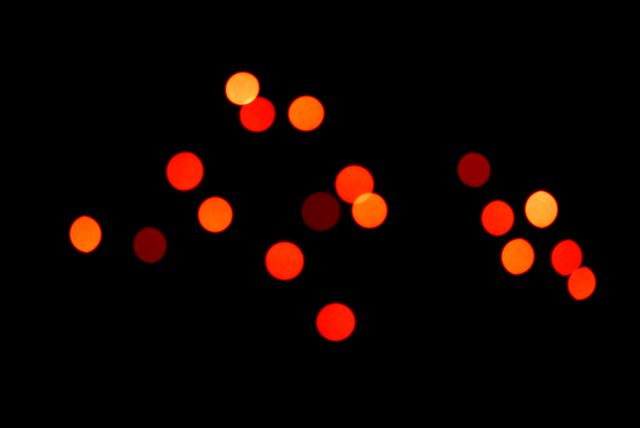
Reproduce this background procedurally as a Shadertoy shader.

```glsl
// Out-of-focus city lights: soft red and orange lens discs scattered on black.
// Each disc adds a heat level; one ramp turns heat into dark red, red, orange
// and amber, so soft rims redden and overlapping discs glow hotter.

const int LIGHT_COUNT = 18;
const int LEFT_COUNT = 12;
const int PAIR_STEP = 6;
const float GOLDEN = 0.618034;
const vec2 LENS_CENTER = vec2(0.75, 0.5);

float hash(vec2 p) {
    vec3 q = fract(vec3(p.xyx) * 0.1031);
    q += dot(q, q.yzx + 33.33);
    return fract((q.x + q.y) * q.z);
}

float valueNoise(vec2 p) {
    vec2 cell = floor(p);
    vec2 f = fract(p);
    f = f * f * (3.0 - 2.0 * f);
    float low = mix(hash(cell), hash(cell + vec2(1.0, 0.0)), f.x);
    float high = mix(hash(cell + vec2(0.0, 1.0)), hash(cell + vec2(1.0, 1.0)), f.x);
    return mix(low, high, f.y);
}

// Heat 0..1 is pure red; above that green, then blue, come in.
vec3 heatColor(float heat) {
    return clamp(vec3(heat, (heat - 0.95) * 0.85, (heat - 1.5) * 0.85), 0.0, 1.0);
}

// Few dim lights, many red, some orange and a couple of amber ones.
float lightHeat(float rank) {
    return 0.36 + 0.20 * smoothstep(0.0, 0.12, rank)
         + 0.48 * step(0.15, rank)
         + 0.14 * smoothstep(0.20, 0.55, rank)
         + 0.25 * smoothstep(0.58, 0.68, rank)
         + 0.30 * step(0.92, rank);
}

// A wide arched group on the left and a smaller falling one on the right.
vec2 groupPosition(int index) {
    float spread = fract(float(index) * GOLDEN + 0.5);
    vec2 jitter = vec2(hash(vec2(index, 3.0)), hash(vec2(index, 8.0))) - 0.5;
    vec2 place;
    if (index < LEFT_COUNT) {
        float t = float(index) / float(LEFT_COUNT - 1);
        float top = 0.5 + t * (1.0 - t) + 0.18 * t;
        float bottom = 0.42 - 0.26 * t;
        place = vec2(mix(0.195, 0.87, pow(t, 0.6)), mix(bottom, top, spread));
    } else {
        float t = float(index - LEFT_COUNT) / float(LIGHT_COUNT - LEFT_COUNT - 1);
        place = vec2(mix(1.10, 1.37, t), mix(0.40, 0.62, spread) - 0.1 * t);
    }
    return place + 0.02 * jitter;
}

// The last light of each run overlaps the one before it.
vec2 lightPosition(int index) {
    bool paired = index % PAIR_STEP == PAIR_STEP - 1;
    return paired ? groupPosition(index - 1) + vec2(0.035, -0.06) : groupPosition(index);
}

// Two shifted circles intersect, narrowing the disc along the shift.
float lensDistance(vec2 p, vec2 shift, float radius) {
    return max(length(p - shift), length(p + shift)) - radius;
}

// Slight tilt, onion rings and mottling inside a disc.
float discShade(vec2 q, vec2 tilt, float seed) {
    float rings = sin(length(q) * 22.0 + 6.0 * seed) * smoothstep(0.9, 0.3, length(q));
    float mottle = valueNoise(q * 3.5 + 40.0 * seed) - 0.5;
    return 1.0 + 0.05 * dot(q, tilt) + 0.010 * rings + 0.04 * mottle
         - 0.05 * smoothstep(0.65, 1.0, length(q));
}

float lightDisc(vec2 uv, int index) {
    float seed = hash(vec2(index, 17.0));
    float angle = 6.2832 * hash(vec2(index, 29.0));
    vec2 tilt = vec2(cos(angle), sin(angle));
    vec2 center = lightPosition(index);
    vec2 p = uv - center;

    // Vignetting squeezes discs far from the lens axis.
    float radius = mix(0.041, 0.047, seed);
    vec2 axis = center - LENS_CENTER;
    vec2 shift = axis * length(axis) * 0.5 * radius;
    float body = smoothstep(0.003, -0.005, lensDistance(p, shift, radius));

    // A faint off-centre fringe spills past one side.
    float spill = smoothstep(0.004, -0.010, lensDistance(p - 0.007 * tilt, shift, radius));
    float fringe = 0.22 * seed * spill;

    float rank = float((index * 5 + 14) % LIGHT_COUNT) / float(LIGHT_COUNT - 1);
    float heat = lightHeat(rank) * discShade(p / radius, tilt, seed);
    return max(heat * body, fringe);
}

void mainImage(out vec4 fragColor, in vec2 fragCoord) {
    vec2 uv = fragCoord / iResolution.y;
    float heat = 0.0;
    for (int i = 0; i < LIGHT_COUNT; i++) {
        float disc = lightDisc(uv, i);
        heat = max(heat, disc) + 0.22 * min(heat, disc);
    }
    fragColor = vec4(heatColor(heat), 1.0);
}
```
